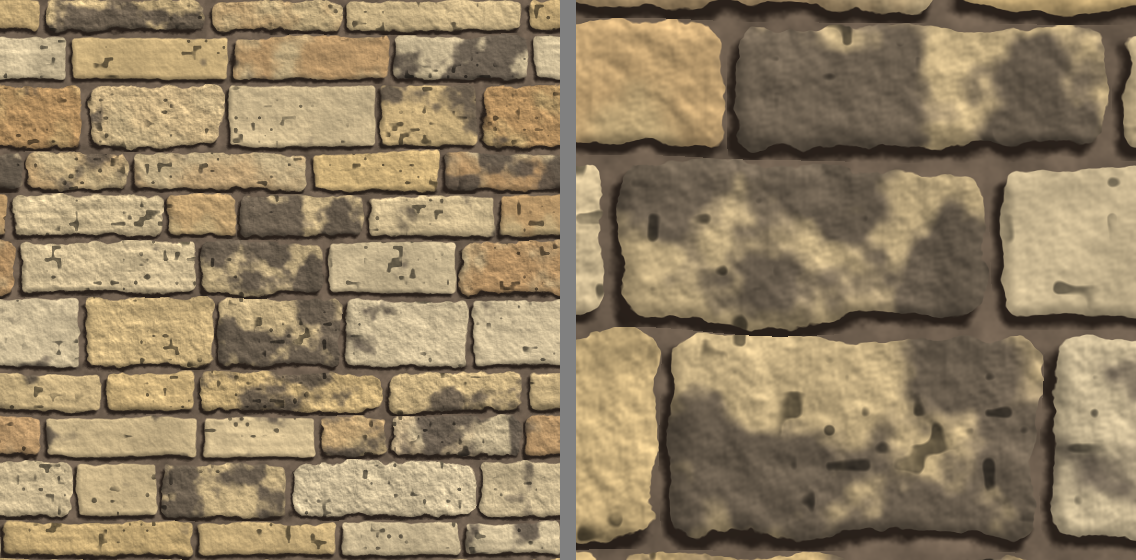
Left, the full canvas; right, a detail of the centre.
Reproduce this texture procedurally as a Shadertoy shader.

```glsl
// Weathered tan brickwork: eleven courses of uneven height, four or five bricks each.
// Each brick is a rounded box with noisy edges; hashes vary its width, tint, soot and
// tooling, and offset distances give the bevel light and the shadow cast on the mortar.

const int COURSES = 11;
// Per course, from the bottom up: top edge, brick count, shift in bricks.
const vec3 COURSE[COURSES] = vec3[COURSES](
    vec3(0.070, 4, 0.18), vec3(0.177, 4, 0.29), vec3(0.258, 5, 0.58),
    vec3(0.337, 4, 0.56), vec3(0.469, 4, 0.60), vec3(0.572, 4, 0.36),
    vec3(0.654, 5, 0.29), vec3(0.730, 4, 0.97), vec3(0.850, 4, 0.51),
    vec3(0.938, 4, 0.74), vec3(1.000, 4, 0.50));

const vec3 PALE   = vec3(0.80, 0.73, 0.59);
const vec3 GOLD   = vec3(0.76, 0.65, 0.45);
const vec3 RUST   = vec3(0.62, 0.47, 0.31);
const vec3 SOOT   = vec3(0.34, 0.30, 0.26);
const vec3 MORTAR = vec3(0.42, 0.36, 0.30);
const vec3 SHADOW = vec3(0.13, 0.10, 0.08);

const vec2 GAP_LOW  = vec2(0.008, 0.009);  // mortar left of and below a brick
const vec2 GAP_HIGH = vec2(0.004, 0.004);  // mortar right of and above a brick
const vec2 LIGHT = vec2(0.55, 0.83);       // direction towards the light
const float WIDTH_JITTER = 0.50;
const float WAVINESS = 0.007;
const float EDGE_ROUGHNESS = 0.009;
const float BEVEL = 0.010;
const float SHADOW_REACH = 0.008;
const float RELIEF = 1.5;

float hash(vec2 p) {
    return fract(sin(dot(p, vec2(127.1, 311.7))) * 43758.5453);
}

// Value noise that wraps over the canvas, with the given number of cells.
float noise(vec2 uv, vec2 cells) {
    vec2 p = uv * cells, i = floor(p), f = fract(p);
    f = f * f * (3.0 - 2.0 * f);
    vec2 a = mod(i, cells), b = mod(i + 1.0, cells);
    return mix(mix(hash(a), hash(vec2(b.x, a.y)), f.x),
               mix(hash(vec2(a.x, b.y)), hash(b), f.x), f.y);
}

float fbm(vec2 uv, vec2 cells) {
    float sum = 0.0, weight = 0.533;
    for (int i = 0; i < 4; i++) {
        sum += weight * noise(uv, cells);
        cells *= 2.0;
        weight *= 0.5;
    }
    return sum;
}

// Position of a vertical joint, in brick units along its course.
float joint(float i, float row, float count) {
    return i + WIDTH_JITTER * (hash(vec2(mod(i, count), row + 31.0)) - 0.5);
}

float roundedBox(vec2 p, vec2 halfSize, float radius) {
    vec2 q = abs(p) - halfSize + radius;
    return length(max(q, 0.0)) + min(max(q.x, q.y), 0.0) - radius;
}

void mainImage(out vec4 fragColor, in vec2 fragCoord) {
    vec2 uv = fragCoord / iResolution.xy;
    float pixel = 1.0 / iResolution.y;
    vec2 wave = vec2(noise(uv, vec2(13)), noise(uv, vec2(11))) - 0.5;
    vec2 p = fract(uv + WAVINESS * wave);

    // Course that holds this point
    int r = 0;
    float bottom = 0.0;
    for (; r < COURSES - 1 && p.y >= COURSE[r].x; r++) bottom = COURSE[r].x;
    float row = float(r), count = COURSE[r].y, shift = COURSE[r].z;

    // Brick that holds this point
    float along = p.x * count - shift;
    float i = floor(along);
    if (along < joint(i, row, count)) i -= 1.0;
    else if (along >= joint(i + 1.0, row, count)) i += 1.0;
    vec2 low = vec2((joint(i, row, count) + shift) / count, bottom) + GAP_LOW;
    vec2 high = vec2((joint(i + 1.0, row, count) + shift) / count, COURSE[r].x) - GAP_HIGH;
    vec2 id = vec2(mod(i, count), row);
    float tint = hash(id + 3.1), rust = hash(id + 7.7), sooty = hash(id + 12.3);
    float worn = hash(id + 19.9), tooled = hash(id + 23.5);

    // Outline, bevel and cast shadow
    float grain = fbm(uv, vec2(64));
    float ragged = EDGE_ROUGHNESS * mix(0.6, 1.5, worn)
                 * (grain - 0.5 + 0.7 * (noise(uv, vec2(30)) - 0.5));
    vec2 q = p - 0.5 * (low + high), halfSize = 0.5 * (high - low);
    float radius = mix(0.006, 0.020, worn * worn);
    float d = roundedBox(q, halfSize, radius) + ragged;
    float towardLight = roundedBox(q + LIGHT * SHADOW_REACH, halfSize, radius) + ragged;
    float facing = (towardLight - d) / SHADOW_REACH;
    float rim = 1.0 - smoothstep(0.0, BEVEL, -d);
    float shade = 1.0 - smoothstep(-0.003, 0.004, towardLight);

    // Brick colour: tint, rust patches and soot stains
    float blotch = fbm(uv + 0.13 * id, vec2(14));
    vec3 face = mix(PALE, GOLD, tint);
    face = mix(face, RUST, 0.75 * smoothstep(0.65, 1.0, rust) * smoothstep(0.3, 0.6, blotch));
    float sootLevel = mix(0.75, 0.30, pow(sooty, 3.0));
    float stain = smoothstep(sootLevel, sootLevel + 0.16, fbm(uv, vec2(18)));
    face = mix(face, SOOT, 0.85 * stain);

    // Surface: mottling, tooling lines, chipped relief and pits
    face *= 0.84 + 0.30 * blotch;
    face *= 1.0 + 0.20 * smoothstep(0.4, 0.9, tooled) * (noise(uv, vec2(12, 130)) - 0.5);
    float slope = grain - fbm(uv + LIGHT * 0.003, vec2(64));
    face *= 1.0 + clamp(RELIEF * mix(0.35, 1.0, worn) * slope, -0.45, 0.30);
    float pits = smoothstep(0.76, 0.90, noise(uv, vec2(95))) * smoothstep(0.45, 0.65, noise(uv, vec2(21)));
    face *= 1.0 - 0.50 * pits;
    face *= 1.0 + rim * (0.24 * facing - 0.10);

    // Mortar, darkened on the side away from the light
    vec3 bed = MORTAR * (0.75 + 0.5 * grain);
    bed = mix(bed, SHADOW, 0.9 * shade);

    vec3 color = mix(face, bed, smoothstep(-pixel, pixel, d));
    fragColor = vec4(clamp(color, 0.0, 1.0), 1.0);
}
```
